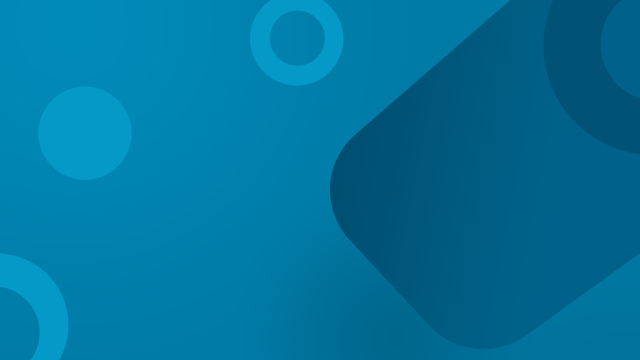
Write a Shadertoy shader that draws this background.

```glsl
// Flat blue backdrop with pale discs and rings beside a large dark rounded panel.

// Colours
const vec3 SKY_LIGHT   = vec3(0.000, 0.540, 0.728);
const vec3 SKY_MID     = vec3(0.000, 0.482, 0.652);
const vec3 SKY_SHADE   = vec3(0.000, 0.405, 0.550);
const vec3 ACCENT      = vec3(0.020, 0.600, 0.785);
const vec3 PANEL_DARK  = vec3(0.000, 0.308, 0.448);
const vec3 PANEL_LIGHT = vec3(0.000, 0.384, 0.540);
const vec3 PANEL_RING  = vec3(0.000, 0.327, 0.467);

// Layout in canvas heights; circles hold centre.xy and radius
const vec3 DISC          = vec3(0.236, 0.630, 0.1296);
const vec3 TOP_OUTER     = vec3(0.824, 0.892, 0.1296);
const vec3 TOP_INNER     = vec3(0.826, 0.894, 0.0764);
const vec3 CORNER_OUTER  = vec3(-0.009, 0.097, 0.199);
const vec3 CORNER_INNER  = vec3(-0.0185, 0.0764, 0.1285);
const vec3 PANEL_OUTER   = vec3(1.815, 0.875, 0.3056);
const vec3 PANEL_INNER   = vec3(1.826, 0.877, 0.1574);
const vec2 LIGHT_CENTRE  = vec2(0.20, 0.93);
const vec2 SHADE_CENTRE  = vec2(1.10, 0.06);
const float SHADE_RADIUS = 0.48;

// Core corners of the panel, rounded outwards by PANEL_ROUND
const vec2 PANEL_CORNERS[4] = vec2[4](
    vec2(1.1204, 0.4722), vec2(1.3426, 0.2338),
    vec2(2.3160, 0.9360), vec2(2.0260, 1.2590));
const float PANEL_ROUND = 0.2037;

float circleDistance(vec2 p, vec3 circle) {
    return length(p - circle.xy) - circle.z;
}

float ringDistance(vec2 p, vec3 outer, vec3 inner) {
    return max(circleDistance(p, outer), -circleDistance(p, inner));
}

// Signed distance to the convex panel, corners in counter-clockwise order
float panelDistance(vec2 p) {
    float nearest = 1e4;
    bool inside = true;
    for (int i = 0; i < 4; i++) {
        vec2 a = PANEL_CORNERS[i];
        vec2 edge = PANEL_CORNERS[(i + 1) % 4] - a;
        vec2 toPoint = p - a;
        float t = clamp(dot(toPoint, edge) / dot(edge, edge), 0.0, 1.0);
        nearest = min(nearest, length(toPoint - edge * t));
        inside = inside && edge.x * toPoint.y - edge.y * toPoint.x > 0.0;
    }
    return (inside ? -nearest : nearest) - PANEL_ROUND;
}

// Antialiased fill, one pixel wide at any canvas size
float coverage(float d) {
    return clamp(0.5 - d * iResolution.y, 0.0, 1.0);
}

vec3 background(vec2 p) {
    vec3 color = mix(SKY_LIGHT, SKY_MID, smoothstep(0.0, 1.05, distance(p, LIGHT_CENTRE)));
    float shade = 1.0 - smoothstep(0.0, SHADE_RADIUS, distance(p, SHADE_CENTRE));
    color = mix(color, SKY_SHADE, shade);
    // Soft dimming towards the lower right
    float dim = smoothstep(1.0, 1.7, p.x) * (1.0 - smoothstep(0.0, 0.5, p.y));
    return mix(color, SKY_SHADE, 0.4 * dim);
}

void mainImage(out vec4 fragColor, in vec2 fragCoord) {
    vec2 p = fragCoord / iResolution.y;
    vec3 color = background(p);

    // Pale disc and rings
    float accents = circleDistance(p, DISC);
    accents = min(accents, ringDistance(p, TOP_OUTER, TOP_INNER));
    accents = min(accents, ringDistance(p, CORNER_OUTER, CORNER_INNER));
    color = mix(color, ACCENT, coverage(accents));

    // Dark panel with a slanted gradient and its own ring
    float slant = smoothstep(0.85, 1.60, p.x - 0.2 * (p.y - 0.5));
    vec3 panel = mix(PANEL_DARK, PANEL_LIGHT, slant);
    panel = mix(panel, PANEL_RING, coverage(ringDistance(p, PANEL_OUTER, PANEL_INNER)));
    color = mix(color, panel, coverage(panelDistance(p)));

    fragColor = vec4(color, 1.0);
}
```
